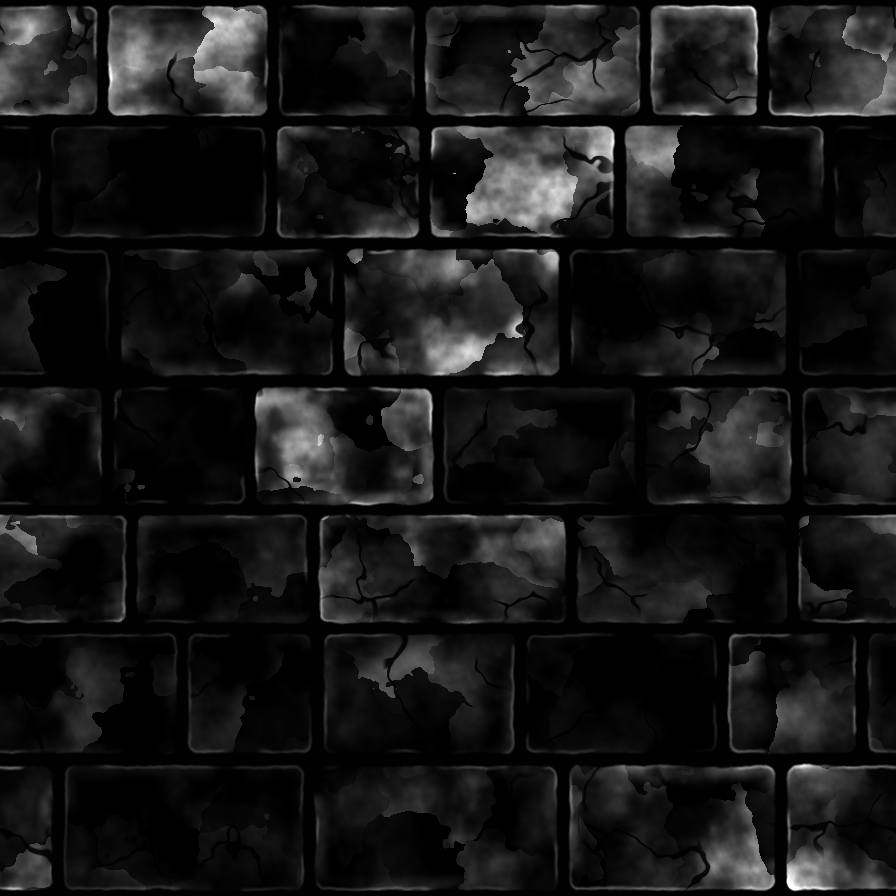
Write a three.js fragment shader that draws this texture.

```glsl
// Dark wall of worn stone bricks: seven staggered courses with chipped faces, cracks and pale rims.
#define ROWS 7.0
#define HALF_GAP 0.0065
#define CORNER 0.010
#define JOINT_JITTER 0.44
#define EDGE_ROUGHNESS 0.005
#define FACET_SCALE 10.0
#define CRACK_SCALE 7.5
#define CRACK_WIDTH 0.045
#define SOFTNESS 0.0016
#define DARKEST_TONE 0.10
#define BRIGHTEST_TONE 0.78
#define MORTAR 0.004

varying vec2 vUv;

float hash(vec2 p) {
  return fract(sin(dot(p, vec2(127.1, 311.7))) * 43758.55);
}

float noise(vec2 p) {
  vec2 i = floor(p), f = fract(p);
  f = f * f * (3.0 - 2.0 * f);
  return mix(mix(hash(i), hash(i + vec2(1.0, 0.0)), f.x),
             mix(hash(i + vec2(0.0, 1.0)), hash(i + 1.0), f.x), f.y);
}

float fbm(vec2 p) {
  float sum = 0.0, amp = 0.53;
  for (int k = 0; k < 4; k++) {
    sum += amp * noise(p);
    p = p * 2.03 + 17.3;
    amp *= 0.5;
  }
  return sum;
}

vec2 warp(vec2 p, float amount) {
  return p + amount * (vec2(fbm(p * 1.7), fbm(p * 1.7 + 41.0)) - 0.5);
}

// Cellular pattern: x = gap to the cell border, y = cell hash, z = slope across the cell
vec3 cells(vec2 p) {
  vec2 base = floor(p), nearestId = base, nearestOffset = vec2(0.0);
  float first = 9.0, second = 9.0;
  for (int y = -1; y <= 1; y++) {
    for (int x = -1; x <= 1; x++) {
      vec2 id = base + vec2(float(x), float(y));
      vec2 offset = id + 0.1 + 0.8 * vec2(hash(id), hash(id + 53.0)) - p;
      float dist = length(offset);
      if (dist < first) {
        second = first;
        first = dist;
        nearestId = id;
        nearestOffset = offset;
      } else {
        second = min(second, dist);
      }
    }
  }
  float angle = 6.2832 * hash(nearestId + 7.0);
  float slope = dot(nearestOffset, vec2(cos(angle), sin(angle)));
  return vec3(second - first, hash(nearestId + 19.0), slope);
}

// Position of a vertical joint, in average brick widths
float joint(float i, float row, float count) {
  return i + JOINT_JITTER * (hash(vec2(mod(i, count) + 3.0, row + 11.0)) - 0.5);
}

void main() {
  // Courses of slightly uneven height, with four or five bricks each
  float wave = sin(6.2832 * vUv.y);
  float course = vUv.y * ROWS - 0.1 * wave * wave;
  float row = mod(floor(course), ROWS);
  float count = 4.0 + max(mod(row, 2.0), step(5.5, row));
  float u = vUv.x * count - (row == 1.0 ? -0.17 : 0.42);
  float i = floor(u);
  if (u < joint(i, row, count)) i -= 1.0;
  else if (u >= joint(i + 1.0, row, count)) i += 1.0;
  float left = joint(i, row, count), right = joint(i + 1.0, row, count);

  // Local brick coordinates and depth inside its rough rounded outline
  vec2 brick = vec2(mod(i, count), row);
  vec2 local = vec2((u - 0.5 * (left + right)) / count, (fract(course) - 0.5) / ROWS);
  vec2 seed = 20.0 * vec2(hash(brick + 2.0), hash(brick + 31.0)) + 5.0;
  vec2 stone = local + seed;
  vec2 halfSize = 0.5 * vec2((right - left) / count, 1.0 / ROWS) - HALF_GAP;
  vec2 corner = abs(local) - halfSize + CORNER;
  float depth = CORNER - length(max(corner, 0.0)) - min(max(corner.x, corner.y), 0.0);
  depth += EDGE_ROUGHNESS * (fbm(stone * 45.0) - 0.55);

  // Brick brightness and overlapping chipped facets
  float luck = hash(brick + 67.0);
  float tone = mix(DARKEST_TONE, BRIGHTEST_TONE, luck * luck);
  vec3 facet = cells(warp(stone * FACET_SCALE, 1.3));
  float level = mix(0.12, 1.15, facet.y) * clamp(0.65 + 0.8 * facet.z, 0.2, 1.15);
  float clouds = 0.25 + 1.2 * smoothstep(0.25, 0.75, fbm(stone * 17.0 + 9.0));
  float grain = 0.78 + 0.44 * fbm(stone * 95.0);
  float grey = max(tone * level * clouds * grain - 0.025, 0.0);
  grey *= mix(0.55, 1.0, smoothstep(0.0, 0.025, depth));

  // Broken cracks
  vec3 crack = cells(warp(stone * CRACK_SCALE + 33.0, 0.9));
  float cracked = smoothstep(0.46, 0.56, noise(stone * 13.0 + 70.0));
  float width = CRACK_WIDTH * (0.5 + noise(stone * 60.0));
  grey *= 1.0 - 0.9 * cracked * (1.0 - smoothstep(0.4 * width, width, crack.x));

  // Worn rims: a broad pale band and a thin broken line
  float band = (1.0 - smoothstep(0.0, 0.02, depth)) * smoothstep(0.42, 0.72, fbm(stone * 15.0 + 80.0));
  float line = (1.0 - smoothstep(0.001, 0.005, depth)) * smoothstep(0.42, 0.75, noise(stone * 32.0));
  grey += grain * (0.6 * tone * band + (0.08 + 0.4 * tone) * line);

  float face = smoothstep(-SOFTNESS, SOFTNESS, depth);
  gl_FragColor = vec4(vec3(mix(MORTAR, grey, face)), 1.0);
}
```
